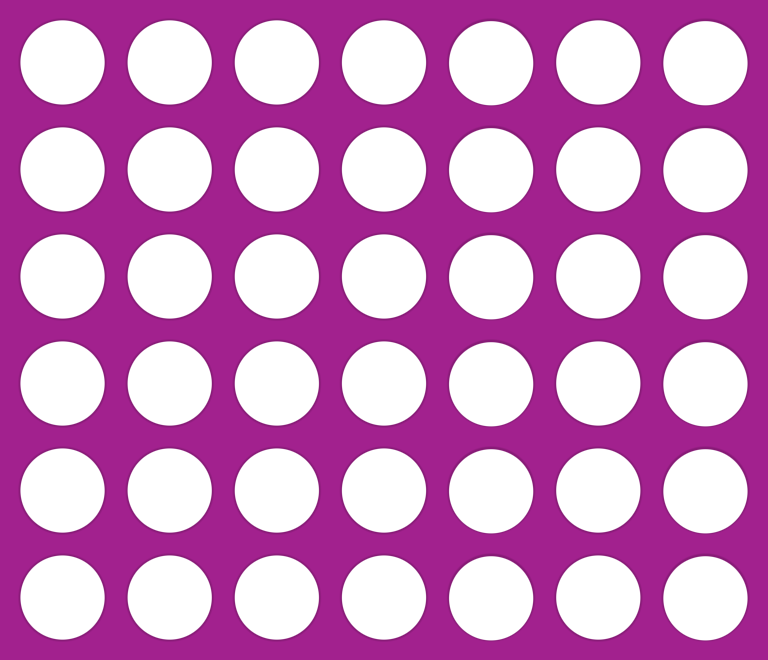
Give the GLSL for this pattern, as a Shadertoy shader.

```glsl
// A 7 by 6 grid of white discs on flat magenta, each with a thin dark rim.
// Each point finds its nearest grid cell and shades by distance to its centre;
// in alternate columns of the right half the white sits slightly low in its rim.

#define GRID_COUNT   vec2(7.0, 6.0)
#define GRID_PITCH   vec2(0.16235, 0.16215) // in canvas heights
#define DISC_RADIUS  0.0638
#define RIM_WIDTH    0.0026
#define RIM_SOFTNESS 0.0008
#define DISC_DROP    0.0012
#define GROUND_COLOR vec3(0.635, 0.128, 0.556)
#define RIM_COLOR    vec3(0.525, 0.100, 0.460)
#define DISC_COLOR   vec3(1.0)

// Signed distance to a circle centred on the origin
float circleDistance(vec2 p, float radius) {
    return length(p) - radius;
}

// Coverage of a shape, blended over the given half-width
float coverage(float distanceToEdge, float halfWidth) {
    return 1.0 - smoothstep(-halfWidth, halfWidth, distanceToEdge);
}

void mainImage(out vec4 fragColor, in vec2 fragCoord) {
    float pixel = 1.0 / iResolution.y;
    vec2 p = (fragCoord - 0.5 * iResolution.xy) * pixel;

    // Nearest cell, counted from the lower left, and position inside it
    vec2 gridPos = p / GRID_PITCH + 0.5 * GRID_COUNT;
    vec2 cell = clamp(floor(gridPos), vec2(0.0), GRID_COUNT - 1.0);
    vec2 local = (gridPos - cell - 0.5) * GRID_PITCH;

    // Every second column right of centre has its white disc lowered
    float lowered = step(0.5 * GRID_COUNT.x, cell.x) * (1.0 - mod(cell.x, 2.0));
    vec2 discPos = local + vec2(0.0, DISC_DROP * lowered);

    // Dark rim first, then the disc over it
    float rim = coverage(circleDistance(local, DISC_RADIUS + RIM_WIDTH),
                         0.75 * pixel + RIM_SOFTNESS);
    float disc = coverage(circleDistance(discPos, DISC_RADIUS), 0.75 * pixel);

    vec3 color = mix(GROUND_COLOR, RIM_COLOR, rim);
    color = mix(color, DISC_COLOR, disc);
    fragColor = vec4(color, 1.0);
}
```
